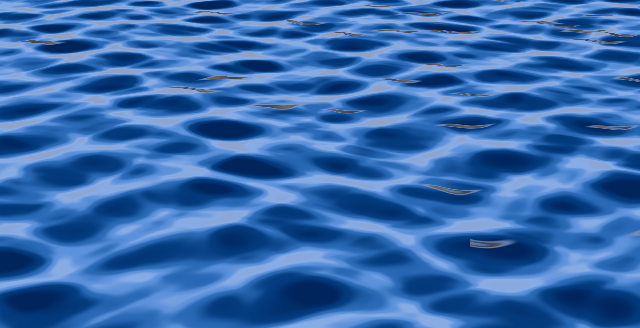
Write a WebGL 1 fragment shader that draws this texture.

```glsl
precision highp float;
uniform vec2 u_resolution;

float hash(vec2 p) {
  return fract(sin(dot(p, vec2(12.99, 78.23))) * 4375.85);
}

// Layered sines with narrow crests; each layer drags the finer ones along.
float waves(vec2 p) {
  float sum = 0.0, amp = 1.0, freq = 0.55;
  p += vec2(0.3 * sin(p.y * 0.7), 0.28 * sin(p.x * 1.1 + p.y * 0.35));
  for (int i = 0; i < 12; i++) {
    float k = float(i);
    float angle = 1.57 + 1.1 * sin(k * 2.4 + 0.7);
    vec2 dir = vec2(cos(angle), sin(angle));
    float phase = 6.283 * freq * dot(p, dir) + k * k * 1.7;
    float c = cos(phase);
    sum += amp * (sin(phase - 0.5 * c) + 0.24);
    p -= dir * c * amp * 0.13;
    amp *= 0.83;
    freq *= 1.14;
  }
  return sum / 1.2;
}

// Scattered slanted slivers: x = distance (1 at the edge), y = random id.
vec2 glints(vec2 p, float chance, float lift) {
  vec2 nearest = vec2(9.0, 0.0);
  for (int j = -1; j <= 1; j++) {
    for (int i = -1; i <= 1; i++) {
      vec2 cell = floor(p) + vec2(float(i), float(j));
      float id = hash(cell + 3.7);
      vec2 jitter = vec2(hash(cell + 17.1), hash(cell + 41.3));
      vec2 o = p - cell - 0.2 - 0.6 * jitter;
      o.y += (jitter.x - 0.5) * 0.4 * o.x - 0.07 * lift;
      o.y += 0.08 * sin(7.0 * o.x + 6.28 * id);
      float size = 0.55 + 0.5 * jitter.y;
      float d = length(o / (size * vec2(0.5, 0.12)));
      d += 9.0 * step(chance, id);
      if (d < nearest.x) nearest = vec2(d, jitter.x);
    }
  }
  return nearest;
}

void main() {
  vec2 uv = gl_FragCoord.xy / u_resolution;
  float aspect = u_resolution.x / u_resolution.y;

  // Perspective: the surface recedes towards the top
  float depth = 1.0 / (1.7 - uv.y);
  vec2 surface = vec2((uv.x - 0.5) * aspect * depth * 5.5, depth * 22.0);

  float height = waves(surface);
  float tone = height * (0.88 + 0.2 * uv.y) + mix(-0.25, 0.25, uv.y);
  tone += 0.25 * uv.y * (0.5 - uv.x);

  // Water from deep troughs to sky-lit crests
  vec3 water = mix(vec3(0.0, 0.14, 0.36), vec3(0.01, 0.23, 0.49), smoothstep(-2.0, -1.0, tone));
  water = mix(water, vec3(0.16, 0.41, 0.71), smoothstep(-1.0, -0.05, tone));
  water = mix(water, vec3(0.36, 0.57, 0.86), smoothstep(-0.05, 0.7, tone));
  water = mix(water, vec3(0.53, 0.67, 0.89), smoothstep(0.7, 1.4, tone));
  water = mix(water, vec3(0.58, 0.62, 0.74), smoothstep(1.7, 2.3, tone) * uv.y);

  // Brown reflections with a pale rim, some open in the middle
  vec2 glint = glints(surface, 0.06 + 0.15 * uv.x, height);
  float rim = 1.0 - smoothstep(1.05, 1.5, glint.x);
  float body = 1.0 - smoothstep(0.75, 1.05, glint.x);
  float hole = step(0.5, glint.y) * (1.0 - smoothstep(0.3, 0.6, glint.x));
  vec3 brown = mix(vec3(0.24, 0.24, 0.26), vec3(0.43, 0.36, 0.31), 0.5 + 0.5 * sin(surface.x * 9.0));
  vec3 color = mix(water, vec3(0.52, 0.6, 0.76), rim * 0.75);
  color = mix(color, brown, body * 0.9);
  color = mix(color, vec3(0.36, 0.5, 0.74), hole * 0.8);
  gl_FragColor = vec4(color, 1.0);
}
```
